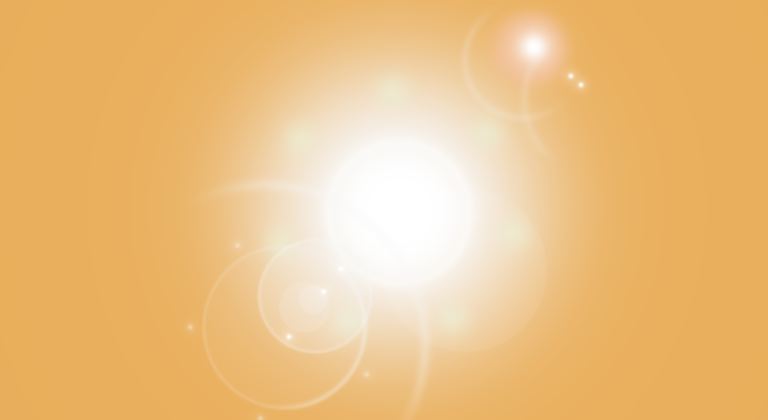
Write a Shadertoy shader that draws this background.

```glsl
// Warm amber backdrop with a blazing white sun and lens-flare ghosts.
// Soft radial falloffs build the glow; thin rings, arcs and discs are
// distance functions blended over it, in units of the canvas height.

#define SUN_POS     vec2(0.030, -0.004)
#define HALO_RADIUS 0.362
#define CORE_RADIUS 0.170
#define GHOST_COUNT 7
#define GHOST_ORBIT 0.286
#define FLARE_POS   vec2(0.357, 0.388)
#define BUBBLE_POS  vec2(-0.164, -0.205)
#define AMBER       vec3(0.915, 0.683, 0.355)
#define HAZE        vec3(0.965, 0.965, 0.970)
#define MINT        vec3(0.920, 0.945, 0.840)
#define ROSE        vec3(0.965, 0.740, 0.610)

const float TAU = 6.2831853;
const vec3 WHITE = vec3(1.0);

// Gaussian spot
float glow(vec2 p, vec2 center, float radius) {
    vec2 d = (p - center) / radius;
    return exp(-dot(d, d));
}

// Filled circle with a smooth edge
float disc(vec2 p, vec2 center, float radius) {
    float edge = 1.5 / iResolution.y;
    return 1.0 - smoothstep(-edge, edge, length(p - center) - radius);
}

// Soft circle outline
float ring(vec2 p, vec2 center, float radius, float width) {
    float d = (length(p - center) - radius) / width;
    return exp(-d * d);
}

// Outline that fades away from the direction of its middle
float arc(vec2 p, vec2 center, float radius, float width, float middle, float spread) {
    vec2 d = p - center;
    float facing = dot(normalize(d + 1e-5), vec2(cos(middle), sin(middle)));
    float fade = smoothstep(cos(spread), cos(spread * 0.5), facing);
    return fade * ring(p, center, radius, width);
}

// Tiny bright point with a faint bloom
float sparkle(vec2 p, vec2 center) {
    return 0.75 * glow(p, center, 0.006) + 0.22 * glow(p, center, 0.018);
}

vec3 drawSun(vec3 color, vec2 p) {
    float d = length(p - SUN_POS - vec2(0.0, 0.010));
    float halo = exp(-pow(d / HALO_RADIUS, 3.0));
    color = mix(color, HAZE, 0.10 * exp(-d * d / 0.32));
    color = mix(color, HAZE, 0.97 * halo);

    // Pale spots evenly spaced around the sun
    for (int i = 0; i < GHOST_COUNT; i++) {
        float angle = 1.605 - TAU * float(i) / float(GHOST_COUNT);
        vec2 center = SUN_POS + GHOST_ORBIT * vec2(cos(angle), sin(angle));
        color = mix(color, MINT, 0.55 * glow(p, center, 0.040));
    }

    // White core and its surrounding rim
    float core = exp(-pow(length(p - SUN_POS - vec2(0.006, 0.0)) / CORE_RADIUS, 4.0));
    color = mix(color, WHITE, core);
    color = mix(color, WHITE, 0.35 * ring(p, vec2(0.036, -0.007), 0.168, 0.011));
    return mix(color, WHITE, 0.07 * disc(p, vec2(0.193, -0.143), 0.195));
}

vec3 drawFlare(vec3 color, vec2 p) {
    vec2 roseCenter = FLARE_POS - vec2(0.010, 0.006);
    float rose = 1.0 - smoothstep(0.055, 0.115, length(p - roseCenter));
    color = mix(color, ROSE, 0.62 * rose);
    color = mix(color, HAZE, 0.50 * glow(p, FLARE_POS, 0.060));
    color = mix(color, WHITE, glow(p, FLARE_POS, 0.030));
    color = mix(color, HAZE, 0.17 * arc(p, vec2(0.331, 0.357), 0.138, 0.010, 3.75, 1.9));
    color = mix(color, HAZE, 0.16 * arc(p, vec2(0.514, 0.262), 0.180, 0.011, 3.20, 0.95));
    for (int i = 0; i < 2; i++) {
        vec2 center = vec2(0.445, 0.319) + float(i) * vec2(0.024, -0.021);
        color = mix(color, WHITE, sparkle(p, center));
    }
    return color;
}

vec3 drawBubbles(vec3 color, vec2 p) {
    // Large shell, brighter on the right
    vec2 shell = vec2(-0.236, -0.279);
    color = mix(color, HAZE, 0.06 * disc(p, shell, 0.195));
    color = mix(color, HAZE, 0.13 * ring(p, shell, 0.193, 0.005));
    color = mix(color, HAZE, 0.25 * arc(p, shell, 0.190, 0.007, -0.35, 1.5));

    // Nested lenses
    color = mix(color, HAZE, 0.20 * disc(p, BUBBLE_POS, 0.136));
    color = mix(color, HAZE, 0.20 * ring(p, BUBBLE_POS, 0.133, 0.005));
    color = mix(color, HAZE, 0.17 * disc(p, vec2(-0.190, -0.231), 0.060));
    color = mix(color, HAZE, 0.20 * disc(p, vec2(-0.169, -0.214), 0.034));

    // Long sweeping arc
    color = mix(color, HAZE, 0.30 * arc(p, vec2(-0.283, -0.321), 0.381, 0.014, 0.70, 1.42));

    // Bright sparkles on a line, faint ones on a circle
    for (int i = 0; i < 3; i++) {
        float t = 1.0 - 0.3 * float(i * (i + 1)) * 0.5555;
        vec2 center = mix(vec2(-0.226, -0.302), vec2(-0.102, -0.140), t);
        color = mix(color, WHITE, sparkle(p, center));
    }
    for (int i = 0; i < 5; i++) {
        float angle = -0.5 * TAU + 1.309 * float(i);
        vec2 center = shell + 0.225 * vec2(cos(angle), sin(angle));
        color = mix(color, HAZE, 0.5 * sparkle(p, center));
    }
    return color;
}

void mainImage(out vec4 fragColor, in vec2 fragCoord) {
    vec2 p = (fragCoord - 0.5 * iResolution.xy) / iResolution.y;
    vec3 color = drawSun(AMBER, p);
    color = drawBubbles(color, p);
    color = drawFlare(color, p);
    fragColor = vec4(color, 1.0);
}
```
